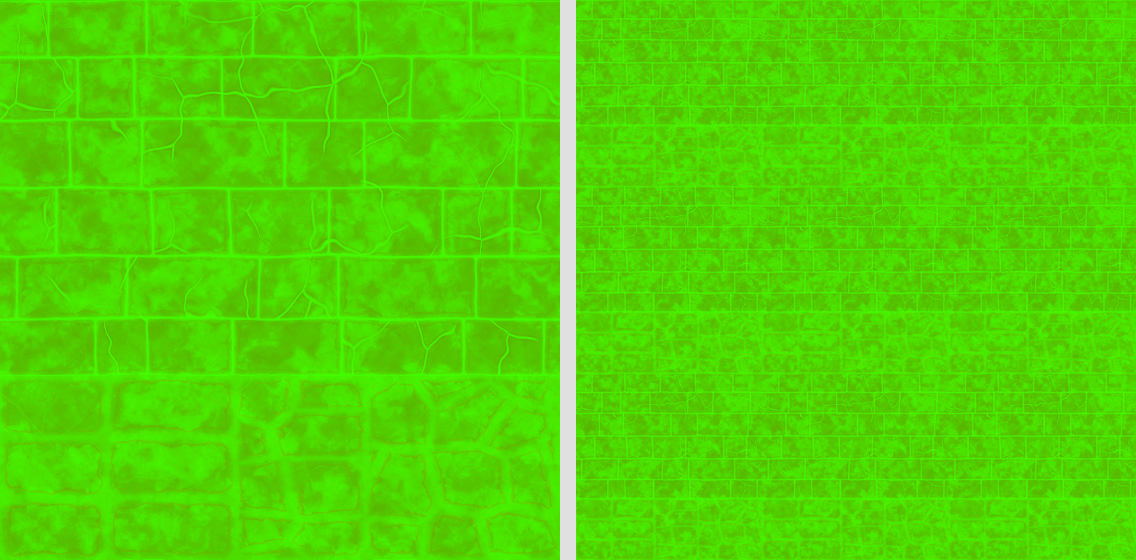
Left: one tile. Right: repeated 3 by 3.
Reproduce this texture map procedurally as a WebGL 1 fragment shader.

```glsl
precision highp float;
uniform vec2 u_resolution;

#define ROWS 6.0
#define BAND 0.33
#define JOINT 0.0021
#define RIM 0.009
#define CRACKS 0.4
#define WOBBLE 0.006
#define STONE_TONE 0.775
#define MOTTLE 0.085
#define GRAIN 0.24
#define PI 3.14159265

float hash(vec2 p) {
  vec3 h = fract(p.xyx * 0.1031);
  h += dot(h, h.yzx + 33.33);
  return fract((h.x + h.y) * h.z);
}

// Value noise that wraps after `period` cells
float noise(vec2 uv, vec2 period) {
  vec2 p = uv * period, i = floor(p), f = fract(p);
  f = f * f * (3.0 - 2.0 * f);
  vec2 a = mod(i, period), b = mod(i + 1.0, period);
  return mix(mix(hash(a), hash(vec2(b.x, a.y)), f.x),
             mix(hash(vec2(a.x, b.y)), hash(b), f.x), f.y);
}

float fbm(vec2 uv, float period) {
  float sum = 0.0, amp = 0.5;
  for (int i = 0; i < 5; i++) {
    sum += amp * noise(uv + 0.37 * float(i), vec2(period));
    period *= 2.0;
    amp *= 0.6;
  }
  return sum / 1.153;
}

// Wrapping cellular noise: x = distance to the cell border, y = cell id
vec2 cells(vec2 uv, vec2 period) {
  vec2 p = uv * period, base = floor(p), near = vec2(9.0), next = vec2(9.0);
  float id = 0.0;
  for (int y = -1; y <= 1; y++)
    for (int x = -1; x <= 1; x++) {
      vec2 c = base + vec2(float(x), float(y)), w = mod(c, period);
      vec2 r = c + 0.12 + 0.76 * vec2(hash(w + 7.0), hash(w + 51.0)) - p;
      if (dot(r, r) < dot(near, near)) {
        next = near;
        near = r;
        id = hash(w + 23.0);
      } else if (dot(r, r) < dot(next, next)) next = r;
    }
  float border = dot(0.5 * (near + next), normalize(next - near));
  return vec2(border * 2.0 / (period.x + period.y), id);
}

// Depth inside a box with rounded corners
float boxDepth(vec2 p, vec2 lo, vec2 hi, float r) {
  vec2 e = abs(p - 0.5 * (lo + hi)) - 0.5 * (hi - lo) + r;
  return r - length(max(e, 0.0)) - min(max(e.x, e.y), 0.0);
}

float rowEdge(float i) {
  return BAND + (1.0 - BAND) * i / ROWS - 0.012 * sin(PI * i / 3.0);
}

float jointShift(float k, float n, float row) {
  return 0.55 * hash(vec2(mod(k, n), row + 20.0));
}

// Coursed wall: x = depth inside the stone, y = stone id
vec2 wall(vec2 p) {
  float row = 0.0;
  for (int i = 1; i < 6; i++) row += step(rowEdge(float(i)), p.y);
  float n = ROWS - mod(row, 2.0), shift = hash(vec2(row, 4.0));
  float s = p.x * n + shift, k = floor(s);
  if (s < k + jointShift(k, n, row)) k -= 1.0;
  float left = k + jointShift(k, n, row) - shift;
  float right = k + 1.0 + jointShift(k + 1.0, n, row) - shift;
  float d = boxDepth(p, vec2(left / n, rowEdge(row)), vec2(right / n, rowEdge(row + 1.0)), 0.008);
  return vec2(d, hash(vec2(mod(k, n), row + 60.0)));
}

// Lower band: two columns of stacked blocks, then two of rubble
vec2 footing(vec2 p) {
  vec2 span = p.x < 0.193 ? vec2(0.0, 0.193) : p.x < 0.423 ? vec2(0.193, 0.423)
            : p.x < 0.655 ? vec2(0.423, 0.655) : vec2(0.655, 1.0);
  float h = BAND / 3.0, course = floor(p.y / h);
  if (p.x < 0.423)
    return vec2(boxDepth(p, vec2(span.x, course * h), vec2(span.y, course * h + h), 0.03),
                hash(vec2(course, span.x * 90.0)));
  vec2 stone = cells(p, p.x < 0.655 ? vec2(6.0, 11.0) : vec2(9.0, 10.0));
  float frame = boxDepth(p, vec2(span.x, 0.0), vec2(span.y, BAND), 0.03);
  return vec2(min(stone.x, frame), stone.y);
}

void main() {
  vec2 uv = gl_FragCoord.xy / u_resolution;
  vec2 bend = vec2(noise(uv, vec2(9.0)), noise(uv + 0.41, vec2(9.0))) - 0.5;
  vec2 rough = vec2(noise(uv, vec2(46.0)), noise(uv + 0.23, vec2(46.0))) - 0.5;
  float low = 1.0 - step(BAND, fract(uv.y + WOBBLE * bend.y + 0.0015 * rough.y));
  vec2 p = fract(uv + WOBBLE * bend + 0.0015 * rough);
  vec2 stone = low > 0.5 ? footing(fract(p + low * vec2(0.0, 0.0))) : wall(p);
  float d = stone.x;

  // Blotches, grain and creases on the faces
  float blotch = fbm(uv + 0.03 * bend + 0.012 * rough, 13.0);
  float grain = fbm(uv + 0.012 * rough + 0.19, 40.0);
  float mixed = 0.6 * blotch + 0.4 * grain;
  float patches = 0.35 * smoothstep(0.36, 0.64, blotch) + 0.35 * smoothstep(0.49, 0.51, mixed)
                + 0.3 * smoothstep(0.55, 0.565, mixed);
  float crease = 1.0 - smoothstep(0.0, 0.022, abs(fbm(uv + 0.02 * rough + 0.6, 18.0) - 0.5));
  float tone = STONE_TONE + MOTTLE * patches + GRAIN * (grain - 0.5) + 0.025 * (stone.y - 0.5);
  tone += 0.02 * low - 0.045 * crease * smoothstep(0.4, 0.6, grain);

  // Broken dark rim just inside each stone
  float rimAt = RIM + 0.004 * low;
  float rim = 1.0 - smoothstep(0.0005, 0.0035, abs(d - rimAt + 0.024 * (grain - 0.5)));
  rim *= smoothstep(0.36, 0.58, mixed);
  tone -= 0.055 * rim;

  // Branching cracks through some stones
  float border = cells(uv + 0.06 * bend + 0.012 * rough, vec2(9.0, 7.0)).x;
  float cracked = step(CRACKS, stone.y) * smoothstep(0.35, 0.6, noise(uv + 0.7, vec2(13.0)));
  cracked *= 1.0 - 0.75 * low;
  tone -= 0.045 * cracked * (1.0 - smoothstep(0.003, 0.007, border));
  tone = mix(tone, 0.95, cracked * (1.0 - smoothstep(0.0004, 0.0036, border)));

  // Thin bright joints, softer and broader in the lower band
  float width = JOINT + 0.0025 * low;
  float core = 1.0 - smoothstep(width * 0.3, width * 1.7, d);
  float shoulder = 1.0 - smoothstep(0.0, 0.009 + 0.006 * low, d);
  tone += 0.045 * shoulder + 0.07 * exp(-abs(p.y - BAND) * 95.0);
  tone = mix(tone, 0.98 - 0.07 * low, core * (0.85 - 0.35 * low));

  tone = clamp(tone, 0.66, 1.0);
  float rust = rim * (0.25 + 0.75 * low);
  vec3 color = vec3(0.35 - 0.28 * (tone - 0.69), tone, 0.0) + rust * vec3(0.07, -0.05, 0.0);
  gl_FragColor = vec4(color, 1.0);
}
```
